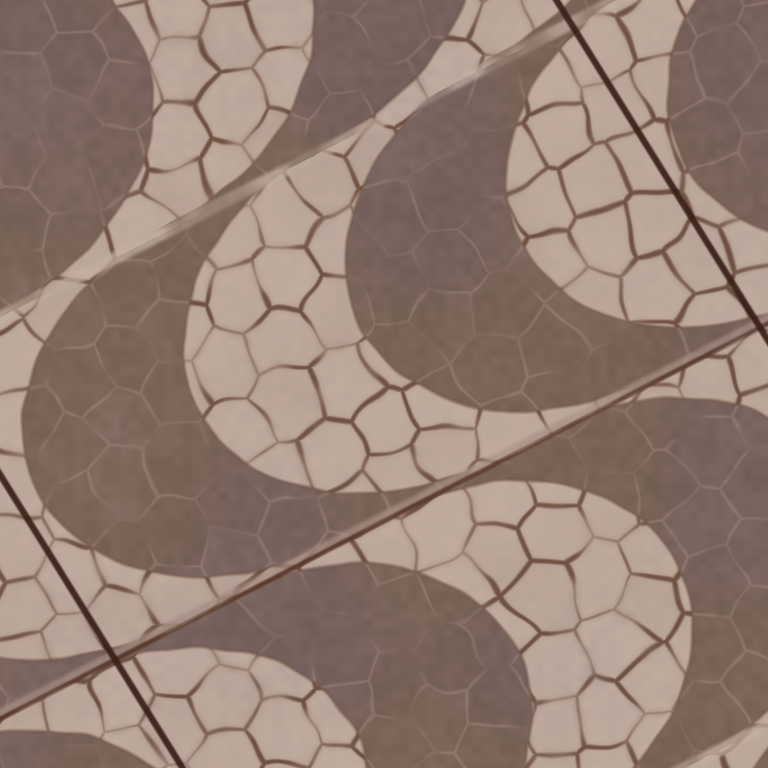
Give the GLSL for this pattern, as a WebGL 2 fragment shader.

```glsl
#version 300 es
precision highp float;
// Wavy mosaic paving: slanted bands of dark and pale crescents, each band
// mirrored against the next. An elliptic arc bounds the crescents; jittered
// cells give the cobbles, and grooves cut the paving into slabs.

uniform vec2 u_resolution;
out vec4 outColor;

// Layout, in canvas units
const vec2 ORIGIN = vec2(0.150, 0.141);      // a crossing of two grooves
const vec2 BAND_DIR = vec2(0.8892, 0.4577);  // direction of the bands
const float PERIOD = 0.4723;                 // one dark and one pale crescent
const float BAND_HEIGHT = 0.465;
const float BULGE = 0.306;                   // depth of the crescent arc
const float ARC_CENTRE = 0.515;              // height of the bulge in a band
const float BAND_SHIFT = 0.0378;             // slip from band to band
const float MIRROR_AXIS = 0.0143;
const float PHASE = 0.0247;

// Stones and lines
const vec2 STONE_SIZE = vec2(0.078, 0.076);
const float STONE_JITTER = 0.42;
const float GROUT_HALF = 0.0024;
const float SEAM_HALF = 0.0042;
const float JOINT_HALF = 0.0030;
const float SOFTNESS = 0.0022;

// Colours
const vec3 PALE = vec3(0.765, 0.685, 0.635);
const vec3 PALE_SHADE = vec3(0.67, 0.57, 0.53);
const vec3 DARK_PLUM = vec3(0.465, 0.378, 0.362);
const vec3 DARK_OLIVE = vec3(0.465, 0.380, 0.320);
const vec3 DARK_WORN = vec3(0.54, 0.45, 0.42);
const vec3 GROUT = vec3(0.43, 0.31, 0.25);
const vec3 JOINT = vec3(0.36, 0.23, 0.18);
const vec3 SEAM = vec3(0.22, 0.12, 0.09);

vec2 hash2(vec2 p) {
    vec3 q = fract(p.xyx * vec3(0.1031, 0.1030, 0.0973));
    q += dot(q, q.yzx + 33.33);
    return fract((q.xx + q.yz) * q.zy);
}

float noise(vec2 p) {
    vec2 i = floor(p), f = fract(p);
    f = f * f * (3.0 - 2.0 * f);
    float low = mix(hash2(i).x, hash2(i + vec2(1, 0)).x, f.x);
    float high = mix(hash2(i + vec2(0, 1)).x, hash2(i + vec2(1, 1)).x, f.x);
    return mix(low, high, f.y);
}

// Coverage of a line of given half width at distance d
float stroke(float d, float halfWidth, float soft) {
    return 1.0 - smoothstep(halfWidth - soft, halfWidth + soft, abs(d));
}

// Signed distance to the crescent edge, negative inside the dark stone
float crescent(vec2 p) {
    float band = floor(p.y / BAND_HEIGHT);
    float side = mod(band, 2.0) < 0.5 ? 1.0 : -1.0;
    float s = 2.0 * (p.y / BAND_HEIGHT - band - ARC_CENTRE);
    s = clamp(s, -0.995, 0.995);
    float root = sqrt(1.0 - s * s);
    float along = side * (p.x + MIRROR_AXIS + BAND_SHIFT * band);
    float phase = (along - PHASE - BULGE * (1.0 - root)) / PERIOD;
    float slope = 2.0 * BULGE * s / (root * BAND_HEIGHT);
    float wave = abs(fract(phase + 0.25) - 0.5) - 0.25;
    return wave * PERIOD / sqrt(1.0 + slope * slope);
}

// Staggered jittered cells: x = distance to the grout, y = stone tone
vec2 cobbles(vec2 p) {
    vec2 q = p / STONE_SIZE, cell = floor(q);
    vec2 nearest = vec2(0), second = vec2(0);
    float d1 = 1e3, d2 = 1e3, tone = 0.0;
    for (int j = -2; j <= 2; j++)
    for (int i = -2; i <= 2; i++) {
        vec2 id = cell + vec2(i, j);
        vec2 rnd = hash2(id + 57.0);
        vec2 site = id + 0.5 + STONE_JITTER * (rnd - 0.5);
        site.x += 0.36 * mod(id.y, 2.0);
        float d = dot(site - q, site - q);
        if (d < d1) {
            d2 = d1; second = nearest;
            d1 = d; nearest = site; tone = rnd.y;
        } else if (d < d2) { d2 = d; second = site; }
    }
    float edge = 0.5 * (d2 - d1) / max(length(second - nearest), 0.01);
    return vec2(edge * STONE_SIZE.y, tone);
}

void main() {
    float size = min(u_resolution.x, u_resolution.y);
    float soft = max(SOFTNESS, 0.8 / size);
    vec2 c = gl_FragCoord.xy / size - ORIGIN;
    vec2 p = vec2(dot(c, BAND_DIR), dot(c, vec2(-BAND_DIR.y, BAND_DIR.x)));
    float broad = noise(c * 5.0 + 11.0), mottle = noise(c * 17.0 + 31.0);
    float fine = noise(c * 85.0 + 71.0);

    // Hand-laid irregularity of outlines and stones
    vec2 wobble = vec2(noise(c * 28.0), noise(c * 28.0 + 40.0)) - 0.5;
    vec2 stone = cobbles(p + 0.012 * wobble);
    float edge = crescent(p) + 0.005 * wobble.x;
    float wear = smoothstep(0.1, 0.75, noise(c * 24.0 + 90.0));

    // Pale stones with brown grout
    vec3 pale = mix(PALE, PALE_SHADE, 0.35 * stone.y * mottle + 0.25 * fine * broad);
    float grout = stroke(stone.x, GROUT_HALF * (0.6 + 0.7 * wear), soft);
    pale = mix(pale, PALE_SHADE, 0.35 * stroke(stone.x, 0.006, 0.005));
    pale = mix(pale, GROUT, grout * mix(0.4, 0.95, wear));

    // Dark stones with faint, lighter grout
    vec3 dark = mix(DARK_PLUM, DARK_OLIVE, smoothstep(0.35, 0.7, broad));
    dark = mix(dark, DARK_WORN, 0.45 * mottle * stone.y + 0.2 * fine);
    dark = mix(dark, PALE_SHADE, 0.45 * wear * stroke(stone.x, 0.0016, soft));

    vec3 color = mix(dark, pale, smoothstep(-soft, soft, edge));
    color = mix(color, GROUT, 0.4 * stroke(edge, 0.002, soft));

    // Band joints: a groove with a worn lip, alternating with a pale strip
    float joint = mod(p.y + BAND_HEIGHT, 2.0 * BAND_HEIGHT) - BAND_HEIGHT;
    float strip = BAND_HEIGHT - abs(joint);
    color = mix(color, PALE, (0.3 + 0.45 * wear) * stroke(strip, 0.008, 0.004));
    color = mix(color, PALE_SHADE, 0.7 * stroke(joint - 0.007, 0.005, 0.004));
    color = mix(color, JOINT, (0.6 + 0.35 * wear) * stroke(joint, JOINT_HALF, soft));

    // Slab seams, every second period
    float slab = p.x + p.y * BAND_SHIFT / BAND_HEIGHT;
    float seam = mod(slab + PERIOD, 2.0 * PERIOD) - PERIOD;
    color = mix(color, SEAM, 0.92 * stroke(seam, SEAM_HALF, soft));

    color *= 0.98 + 0.05 * (fine - 0.5) + 0.04 * (broad - 0.5);
    outColor = vec4(color, 1.0);
}
```
